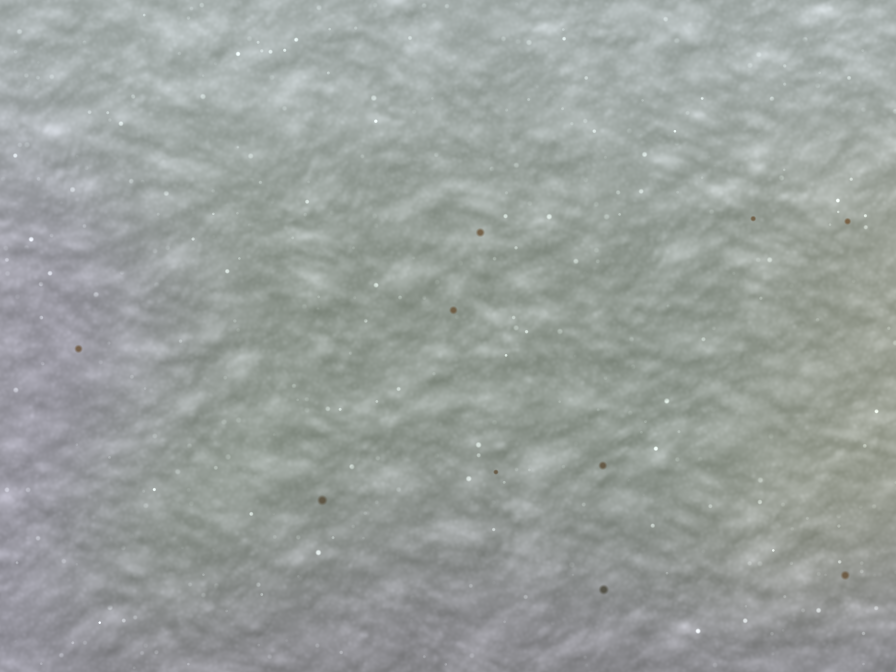
A WebGL 1 fragment shader for this texture:

```glsl
precision highp float;
uniform vec2 u_resolution;

#define LUMP_SCALE vec2(15.0, 23.0)
#define RELIEF 0.066
#define SHADING 0.062
#define LIGHT_STEP vec2(-0.004, 0.011)
#define GRAIN 0.022
#define FIBRE 0.016
#define SPARKLE_CELLS 58.0
#define SPARKLE_SHARE 0.10
#define SPECK_CELLS 5.0
#define SPECK_SHARE 0.18

vec3 hash3(vec2 cell) {
  vec3 q = fract(cell.xyx * vec3(0.1031, 0.1030, 0.0973));
  q += dot(q, q.yzx + 33.33);
  return fract((q.xxy + q.yzz) * q.zyx);
}

// Cellular noise: soft round bumps of random weight, centred near zero
float lumps(vec2 p) {
  vec2 cell = floor(p);
  vec2 local = fract(p);
  float sum = 0.0;
  for (int j = -1; j <= 1; j++) {
    for (int i = -1; i <= 1; i++) {
      vec2 offset = vec2(float(i), float(j));
      vec3 rnd = hash3(cell + offset + 71.0);
      vec2 d = offset + rnd.xy - local;
      float bump = max(0.0, 1.0 - dot(d, d));
      sum += rnd.z * bump * bump * bump;
    }
  }
  return sum - 0.39;
}

vec2 rotate(vec2 p, float angle) {
  float c = cos(angle), s = sin(angle);
  return vec2(c * p.x - s * p.y, s * p.x + c * p.y);
}

// Paper relief: three sizes of bump on a gently warped sheet
float height(vec2 p) {
  p += 0.010 * sin(p.yx * vec2(23.0, 17.0) + 2.0 * sin(p * 9.0));
  float h = lumps(rotate(p, -0.12) * LUMP_SCALE);
  h += 0.55 * lumps(rotate(p, 0.35) * LUMP_SCALE * 2.1 + 13.0);
  return h + 0.28 * lumps(rotate(p, -0.4) * LUMP_SCALE * 4.3 + 37.0);
}

// One round dot in some cells; x is coverage, y a random strength
vec2 dots(vec2 p, float cells, float share, float radius, float seed) {
  vec2 cell = floor(p * cells);
  vec3 place = hash3(cell + seed);
  vec3 kind = hash3(cell + seed + 191.0);
  vec2 centre = (cell + 0.25 + 0.5 * place.xy) / cells;
  float size = radius * (0.6 + 0.6 * kind.y);
  float cover = 1.0 - smoothstep(0.3 * size, size, length(p - centre));
  return vec2(cover * step(place.z, share), kind.x);
}

// Broad tint: lavender left, green middle, pale top, grey bottom
vec3 sheetTint(vec2 uv) {
  vec3 sage = vec3(0.578, 0.612, 0.580);
  vec3 lavender = vec3(0.610, 0.606, 0.645);
  vec3 pale = vec3(0.668, 0.702, 0.698);
  vec3 grey = vec3(0.578, 0.578, 0.596);
  vec3 olive = vec3(0.622, 0.640, 0.592);
  float drift = 0.05 * sin(uv.y * 7.0 + 1.0) + 0.03 * sin(uv.x * 9.0);
  vec3 tint = mix(sage, olive, smoothstep(0.7, 1.05, uv.x + drift));
  tint = mix(grey, tint, smoothstep(0.05, 0.36, uv.y + drift));
  tint = mix(lavender, tint, smoothstep(0.02, 0.30, uv.x + drift));
  tint -= 0.02 * (1.0 - smoothstep(0.0, 0.35, uv.y));
  return mix(tint, pale, 0.9 * smoothstep(0.45, 1.05, uv.y + drift));
}

void main() {
  vec2 uv = gl_FragCoord.xy / u_resolution;
  vec2 p = gl_FragCoord.xy / u_resolution.y;

  // Light from above the sheet
  float h = height(p);
  float slope = h - height(p + LIGHT_STEP);
  float tone = RELIEF * h + SHADING * slope;

  // Fine grain and faint slanted fibres
  tone += GRAIN * lumps(p * 165.0);
  tone += FIBRE * lumps(rotate(p, -0.3) * vec2(28.0, 105.0) + 53.0);

  // Hollows lean green, crests lean blue
  vec3 color = sheetTint(uv) + tone * vec3(1.0, 0.98, 1.08);

  // Glints, mostly on raised parts
  vec2 glint = dots(p, SPARKLE_CELLS, SPARKLE_SHARE, 0.0046, 7.0);
  float shine = glint.x * (0.06 + 0.30 * pow(glint.y, 3.0));
  color += shine * smoothstep(-0.5, 0.3, h) * vec3(0.95, 1.0, 1.0);

  // Rare brown specks
  vec2 speck = dots(p, SPECK_CELLS, SPECK_SHARE, 0.0075, 29.0);
  vec3 speckColor = mix(vec3(0.28, 0.27, 0.22), vec3(0.45, 0.33, 0.20), speck.y);
  color = mix(color, speckColor, 0.8 * speck.x);

  gl_FragColor = vec4(clamp(color, 0.0, 1.0), 1.0);
}
```
